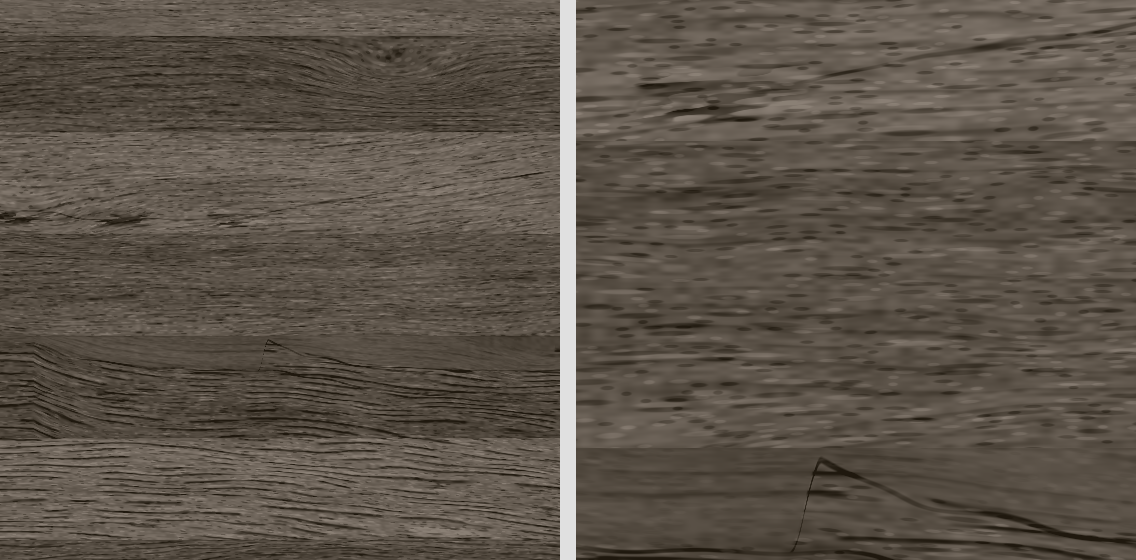
Left: the whole. Right: its middle third, enlarged.
Give the GLSL for this texture, as a Shadertoy shader.

```glsl
// Weathered grey-brown wood: seven horizontal planks of differing tone (two cut off
// by the canvas). A bent height field per plank carries growth lines, fibres and
// short pores; knots swell that field, and long or splintered cracks follow curves.

#define PLANK_PITCH 0.1825
#define FIRST_SEAM 0.035
#define DARK_WOOD vec3(0.23, 0.20, 0.16)
#define LIGHT_WOOD vec3(0.49, 0.45, 0.41)
#define FIBRE_DEPTH 0.60
#define BAND_DEPTH 0.24
#define PORE_DEPTH 0.42
#define FLECK_LIGHT 0.26
#define CRACK_DEPTH 0.75

// Per plank, bottom to top: tone, growth line strength, bend, waviness
const vec4 GRAIN[7] = vec4[7](
    vec4(0.38, 0.40, 0.00, 0.03), vec4(0.74, 0.75, 0.07, 0.02),
    vec4(0.33, 0.65, 0.00, 0.03), vec4(0.45, 0.20, -0.02, 0.015),
    vec4(0.74, 0.25, -0.06, 0.03), vec4(0.31, 0.36, 0.00, 0.05),
    vec4(0.68, 0.20, 0.01, 0.015));

// Knots: centre and swelling
const vec3 KNOT[3] = vec3[3](
    vec3(0.96, 0.36, 0.02), vec3(0.09, 0.60, 0.02), vec3(0.70, 0.863, 0.03));

float hash(vec2 p) {
    vec3 q = fract(p.xyx * vec3(0.1031, 0.1030, 0.0973));
    q += dot(q, q.yzx + 33.33);
    return fract((q.x + q.y) * q.z);
}

float noise(vec2 p) {
    vec2 i = floor(p), f = fract(p);
    f = f * f * (3.0 - 2.0 * f);
    return mix(mix(hash(i), hash(i + vec2(1, 0)), f.x),
               mix(hash(i + vec2(0, 1)), hash(i + vec2(1, 1)), f.x), f.y);
}

// Cellular dashes: one tapered stroke in some of the cells
float dashes(vec2 p, float density) {
    p.x += 17.0 * hash(vec2(floor(p.y), 3.7));
    vec2 cell = floor(p), f = fract(p);
    vec2 centre = vec2(0.5, 0.35 + 0.3 * hash(cell + 5.1));
    vec2 radius = vec2(0.2 + 0.3 * hash(cell + 9.3), 0.36);
    float stroke = 1.0 - smoothstep(0.5, 1.0, length((f - centre) / radius));
    return stroke * step(1.0 - density, hash(cell + 1.9));
}

// Ragged line around a given height
float crack(vec2 p, float height, float width) {
    float ragged = 0.008 * (noise(vec2(p.x * 22.0, p.y * 60.0)) - 0.5);
    return 1.0 - smoothstep(0.3, 1.0, abs(p.y - height + ragged) / width);
}

// Torn patches of short dark slivers around a given height
float splinters(vec2 p, float height, float width) {
    float slivers = smoothstep(0.47, 0.6, noise(vec2(p.x * 50.0, p.y * 300.0 - p.x * 25.0)));
    return crack(p, height, width) * slivers * smoothstep(-0.5, 0.5, cos(31.4 * (p.x - 0.02)));
}

// Curves in the lower dark plank: its grain, and the edge of its smooth part
float sweep(float x) {
    return 0.297 + 0.04 * (1.0 - smoothstep(0.45, 0.75, x)) + 0.05 * exp(-10.0 * max(x - 0.06, 0.0));
}
float smoothEdge(float x) {
    return mix(sweep(x), 0.336 + 0.06 * exp(-9.0 * max(x - 0.47, 0.0)), smoothstep(0.46, 0.48, x));
}

float cracks(vec2 p, float plank) {
    float x = p.x;
    if (plank == 1.0) {
        float lines = max(crack(p, smoothEdge(x), 0.0022), crack(p, sweep(x), 0.0022));
        float torn = splinters(p, 0.30, 0.025) * (1.0 - smoothstep(0.15, 0.35, x));
        torn = max(torn, splinters(p, 0.37, 0.02) * smoothstep(0.85, 0.95, x));
        return max(lines * smoothstep(0.04, 0.08, x), 0.7 * torn);
    }
    if (plank == 3.0) {
        float height = 0.608 + 0.02 * smoothstep(0.4, 0.55, x) + 0.068 * smoothstep(0.4, 1.1, x)
                     + 0.012 * exp(-pow((x - 0.09) / 0.05, 2.0));
        return max(crack(p, height, 0.002) * 0.8,
                   1.2 * splinters(p, height, 0.02) * (1.0 - smoothstep(0.48, 0.54, x)));
    }
    if (plank == 5.0) {
        float flow = 0.845 + 0.02 * (1.0 - smoothstep(0.0, 0.3, x)) + 0.02 * smoothstep(0.4, 0.65, x);
        float corner = crack(p, 0.932 - 0.03 * smoothstep(0.75, 1.0, x), 0.003) * smoothstep(0.74, 0.8, x);
        float torn = splinters(p, 0.92, 0.018) * (1.0 - smoothstep(0.2, 0.35, x));
        return 0.7 * max(max(corner, torn), 0.6 * crack(p, flow, 0.002));
    }
    return 0.0;
}

void mainImage(out vec4 fragColor, in vec2 fragCoord) {
    vec2 p = fragCoord / iResolution.xy;
    // Plank layout, the upper full plank being slightly narrower
    float rows = (p.y + 0.011 * smoothstep(0.78, 0.93, p.y) - FIRST_SEAM) / PLANK_PITCH;
    float plank = floor(rows), local = fract(rows), seed = plank * 13.7 + 20.0;
    vec4 grain = GRAIN[clamp(int(plank) + 1, 0, 6)];
    // Height field whose level curves are the grain
    float wave = noise(vec2(p.x * 3.0 + seed, p.y * 8.0)) - 0.5;
    float level = p.y + grain.z * p.x * p.x + grain.w * wave;
    for (int i = 0; i < 3; i++) {
        vec2 away = (p - KNOT[i].xy) / vec2(0.12, 0.045);
        level += KNOT[i].z * exp(-dot(away, away));
    }
    level += 0.005 * (noise(vec2(p.x * 14.0 + seed, p.y * 45.0)) - 0.5);
    if (plank == 1.0) level += 0.3 - sweep(p.x);
    // Worn smooth areas of the dark planks
    float coarse = 1.0;
    if (plank == 1.0) coarse = 1.0 - 0.75 * smoothstep(0.0, 0.006, p.y - smoothEdge(p.x));
    if (plank == 5.0) coarse = 0.4 + 0.6 * smoothstep(0.3, 0.6, noise(vec2(p.x * 4.0, level * 28.0)));
    // Broad bands, fibres and surface mottling
    float bands = noise(vec2(p.x * 2.5 + seed, level * 55.0)) - 0.5;
    float fibres = 0.4 * noise(vec2(p.x * 20.0 + seed, level * 260.0))
                 + 0.6 * noise(vec2(p.x * 120.0 + seed, level * 400.0)) - 0.5;
    float mottle = noise(vec2(p.x * 5.0 + seed, p.y * 12.0)) - 0.5;
    float tone = grain.x + BAND_DEPTH * bands + FIBRE_DEPTH * fibres * (0.4 + 0.6 * coarse) + 0.18 * mottle;
    // Broken growth lines with a pale edge beyond
    float ring = fract(level * 75.0 + 2.0 * noise(vec2(p.x * 4.0 + seed, level * 25.0)));
    float broken = smoothstep(0.35, 0.55, noise(vec2(p.x * 20.0 + seed, level * 95.0)));
    float lines = grain.y * coarse * broken;
    tone += lines * (0.3 - 0.3 * smoothstep(0.0, 0.3, abs(ring - 0.2)) - 1.1 * smoothstep(0.6, 0.85, ring) * (1.0 - smoothstep(0.88, 1.0, ring)));
    // Dark pores and pale flecks at two scales
    for (int i = 0; i < 2; i++) {
        vec2 poreAt = vec2(p.x, level) * mix(vec2(18.0, 190.0), vec2(55.0, 270.0), float(i)) + seed;
        tone -= PORE_DEPTH * coarse * dashes(poreAt, 0.26) * (0.5 + 0.7 * grain.x);
        tone += FLECK_LIGHT * coarse * dashes(poreAt + vec2(0.4, 31.5), 0.24);
    }
    // Cracks and the faint joint between planks
    tone -= CRACK_DEPTH * cracks(p, plank) * (0.5 + 0.5 * broken);
    tone -= 0.1 * (1.0 - smoothstep(0.0006, 0.0025, min(local, 1.0 - local) * PLANK_PITCH));
    fragColor = vec4(mix(DARK_WOOD, LIGHT_WOOD, clamp(tone, -0.42, 1.2)), 1.0);
}
```
